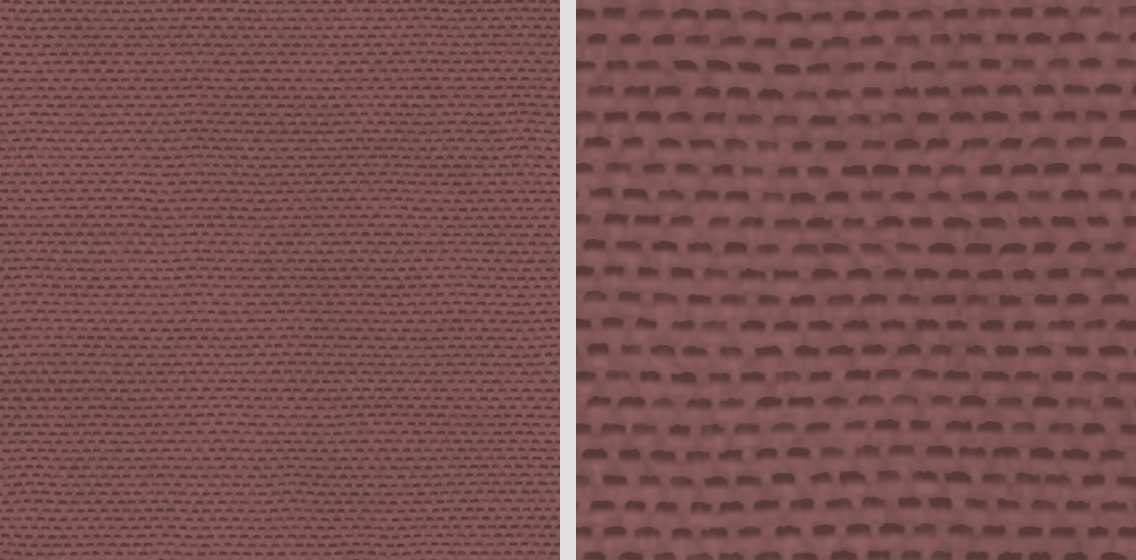
Left: the whole. Right: its middle third, enlarged.
This texture is drawn by a Shadertoy shader. Its source:

```glsl
// Dusty rose canvas cloth: offset rows of plump weave bumps with shadowed gaps.
#define COLS 49.0        // bumps across
#define ROWS 65.0        // thread rows up
#define WOBBLE 0.16      // wander of the threads, in cells
#define GAP_DEPTH 0.72   // darkness of the gaps
#define GAP_WIDTH 0.33   // half width of a gap, in cells
#define FIBRE 0.20       // strength of the fibre grain
#define CLOTH_WEAR 0.10  // broad light and dark drift
#define SHADOW_COLOR vec3(0.345, 0.230, 0.225)
#define LIGHT_COLOR vec3(0.575, 0.388, 0.388)

float hash(vec2 p) {
    vec3 q = fract(vec3(p.xyx) * 0.1031);
    q += dot(q, q.yzx + 33.33);
    return fract((q.x + q.y) * q.z);
}

float noise(vec2 p) {
    vec2 i = floor(p), f = fract(p);
    f = f * f * (3.0 - 2.0 * f);
    return mix(mix(hash(i), hash(i + vec2(1, 0)), f.x),
               mix(hash(i + vec2(0, 1)), hash(i + vec2(1, 1)), f.x), f.y);
}

// Brightness of the weave, 0 in the gaps to 1 on the bumps.
float weave(vec2 uv) {
    vec2 p = uv * vec2(COLS, ROWS);

    // Uneven threads
    p.y += WOBBLE * 2.0 * (noise(p * vec2(0.35, 0.12)) - 0.5);
    p.x += WOBBLE * 2.0 * (noise(p * vec2(0.2, 0.7) + 57.0) - 0.5);

    // Cell of one bump, every other row shifted by half
    float row = floor(p.y);
    float x = p.x + 0.5 * mod(row, 2.0);
    vec2 cell = vec2(floor(x), row);
    vec2 f = vec2(fract(x), fract(p.y)) - 0.5;
    f.x += 0.14 * (hash(cell + 19.0) - 0.5);

    // Gap with an arched, frayed top that fades down into the bump
    float fray = noise(vec2(x * 7.0, row * 3.0 + 11.0)) - 0.5;
    float top = 0.46 - 0.9 * f.x * f.x + 0.12 * fray;
    float halfWidth = GAP_WIDTH * mix(0.85, 1.15, hash(cell + 71.0));
    float sides = 1.0 - smoothstep(halfWidth - 0.07, halfWidth + 0.09, abs(f.x));
    float gap = sides * smoothstep(-0.12, 0.34, f.y)
              * (1.0 - smoothstep(top - 0.06, top + 0.10, f.y));
    gap *= mix(0.65, 1.1, hash(cell));

    // Rounded face of the bump, and the narrow thread between gaps
    float face = 1.0 - smoothstep(0.1, 0.55, length((f + vec2(0.0, 0.2)) * vec2(0.9, 1.3)));
    float bridge = smoothstep(0.3, 0.5, abs(f.x)) * smoothstep(0.0, 0.4, f.y);

    // Fibre streaks, speckle and slow drift
    float grain = noise(p * vec2(6.0, 1.6) + 130.0) + noise(p * vec2(3.0, 4.0) + 210.0) - 1.0;
    float drift = noise(uv * vec2(5.0, 7.0) + 3.0) + 0.6 * noise(p * vec2(0.15, 0.5)) - 0.8;
    return 0.60 + 0.20 * face + 0.13 * bridge - GAP_DEPTH * gap
         + FIBRE * grain + CLOTH_WEAR * drift;
}

void mainImage(out vec4 fragColor, in vec2 fragCoord) {
    // Four samples per pixel smooth the fine detail
    float shade = 0.0;
    for (int i = 0; i < 4; i++) {
        vec2 offset = vec2(i & 1, i >> 1) * 0.5 - 0.25;
        shade += 0.25 * weave((fragCoord + offset) / iResolution.xy);
    }
    fragColor = vec4(mix(SHADOW_COLOR, LIGHT_COLOR, clamp(shade, 0.0, 1.1)), 1.0);
}
```
